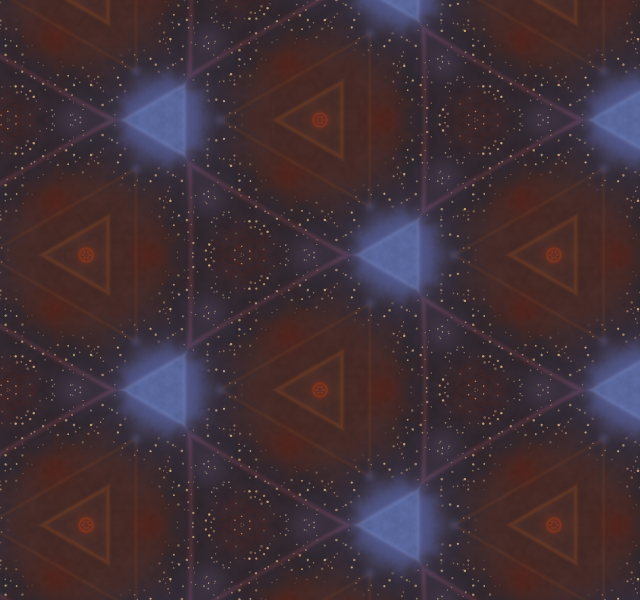
Write a WebGL 2 fragment shader that draws this pattern.

```glsl
#version 300 es
precision highp float;
// Kaleidoscopic night sky: blue and orange triangles, fine beams and stars in a mirrored triangular lattice.

uniform vec2 u_resolution;
out vec4 fragColor;

// Layout: SIDE is in canvas heights, all other lengths are in triangle sides
const float SIDE = 0.2598;
const vec2 BLUE_ORIGIN = vec2(0.2736, 0.8);
const vec2 REPEAT = vec2(3.0, 1.7320508);
const vec2 ORANGE_CENTER = vec2(1.0, 0.0);
const vec2 DARK_CENTER = vec2(0.5, 0.8660254);
const vec2 BEAM_DIR = vec2(0.8660254, 0.5);
const vec2 BEAM_NORMAL = vec2(-0.5, 0.8660254);

const float BLUE_INRADIUS = 0.134;
const float BEAM_INRADIUS = 0.152;
const float BEAM_BEND = 0.028;
const float ORANGE_INRADIUS = 0.139;
const float OUTER_INRADIUS = 0.32;
const float BEAM_WIDTH = 0.017;
const float EDGE_WIDTH = 0.015;
const float STAR_RADIUS = 0.0075;

const vec3 NIGHT = vec3(0.165, 0.145, 0.175);
const vec3 BROWN = vec3(0.270, 0.160, 0.145);
const vec3 DUST = vec3(0.245, 0.160, 0.175);
const vec3 RED = vec3(0.345, 0.130, 0.095);
const vec3 HALO = vec3(0.300, 0.240, 0.325);
const vec3 BLUE = vec3(0.315, 0.355, 0.570);
const vec3 BRIGHT_BLUE = vec3(0.365, 0.430, 0.650);
const vec3 BEAM = vec3(0.400, 0.225, 0.270);
const vec3 VIOLET = vec3(0.430, 0.330, 0.510);
const vec3 ORANGE = vec3(0.430, 0.240, 0.145);
const vec3 EMBER = vec3(0.620, 0.210, 0.080);
const vec3 STAR = vec3(0.780, 0.640, 0.500);

float hash(vec2 p) {
    vec3 h = fract(vec3(p.xyx) * 0.1031);
    h += dot(h, h.yzx + 33.33);
    return fract((h.x + h.y) * h.z);
}

float noise(vec2 p) {
    vec2 i = floor(p), f = fract(p);
    f = f * f * (3.0 - 2.0 * f);
    return mix(mix(hash(i), hash(i + vec2(1, 0)), f.x),
               mix(hash(i + vec2(0, 1)), hash(i + vec2(1, 1)), f.x), f.y);
}

float fbm(vec2 p) {
    float sum = 0.0, gain = 0.5;
    for (int i = 0; i < 4; i++) {
        sum += gain * noise(p);
        p = mat2(1.6, 1.2, -1.2, 1.6) * p + 7.3;
        gain *= 0.5;
    }
    return sum / 0.9375;
}

float glow(float d, float width) { return exp(-d * d / (width * width)); }

// Mirrors the plane into one triangle with corners blue (0,0), orange and dark
vec2 foldToTriangle(vec2 p) {
    vec2 a = mod(p + 0.5 * REPEAT, REPEAT) - 0.5 * REPEAT;
    vec2 b = mod(p, REPEAT) - 0.5 * REPEAT;
    vec2 v = dot(a, a) < dot(b, b) ? a : b;
    float third = radians(120.0);
    float angle = abs(mod(atan(v.y, v.x + 1e-6) + 0.5 * third, third) - 0.5 * third);
    return length(v) * vec2(cos(angle), sin(angle));
}

// One jittered dot per chosen grid cell
float dots(vec2 q, float cell, float chance, float radius, float pixel) {
    vec2 id = floor(q / cell) + 41.0;
    vec2 jitter = 0.25 + 0.5 * vec2(hash(id + 3.7), hash(id + 19.1));
    float d = length(fract(q / cell) - jitter) * cell;
    float size = radius * (0.6 + 0.5 * hash(id + 53.0));
    float shine = 0.4 + 0.6 * hash(id + 71.0);
    return step(hash(id), chance) * shine * (1.0 - smoothstep(size - pixel, size + pixel, d));
}

void main() {
    float pixel = 0.6 / (u_resolution.y * SIDE);
    vec2 q = foldToTriangle((gl_FragCoord.xy / u_resolution.y - BLUE_ORIGIN) / SIDE);
    vec2 o = q - ORANGE_CENTER;
    float blueDist = length(q), orangeDist = length(o), darkDist = length(q - DARK_CENTER);
    float cloud = fbm(q * 8.0 + 5.0) - 0.5;
    float grain = fbm(q * 26.0 + 17.0) - 0.5;

    // Night, brown clouds, red patches and dust
    vec3 col = mix(NIGHT, BROWN, 1.0 - smoothstep(0.40, 0.74, orangeDist + 0.35 * cloud));
    col = mix(col, DUST, 0.85 * glow(darkDist, 0.26));
    col = mix(col, RED, 0.6 * glow(length(q - vec2(0.80, 0.346)) + 0.1 * cloud, 0.11));
    col *= 1.0 + 0.22 * cloud + 0.12 * grain;

    // Blue nebula with violet halo and lobes
    col = mix(col, HALO, 0.85 * glow(blueDist + 0.25 * cloud, 0.37));
    col = mix(col, HALO, 0.55 * glow(length(q - vec2(0.29, 0.50)), 0.12));
    col = mix(col, BLUE, 0.9 * exp(-pow(max(blueDist + 0.16 * cloud, 0.0) / 0.28, 4.0)));
    float blueEdge = q.x - BLUE_INRADIUS;
    col = mix(col, BRIGHT_BLUE * (1.0 + 0.2 * grain), 0.7 * (1.0 - smoothstep(-0.015, 0.012, blueEdge)));
    col += 0.045 * glow(blueEdge, EDGE_WIDTH);

    // Long bent beams crossing beside each blue triangle
    float along = dot(q, BEAM_DIR);
    float beam = dot(q, BEAM_NORMAL) - BEAM_INRADIUS - BEAM_BEND * along * (1.732 - along);
    vec3 beamColor = mix(BEAM, VIOLET, glow(blueDist, 0.42));
    col = mix(col, beamColor, (0.62 - 0.22 * along) * glow(beam, BEAM_WIDTH));

    // Orange triangle, faint outer triangle and its blue corner
    float edge = dot(o, BEAM_NORMAL);
    col += 0.018 * (1.0 - smoothstep(ORANGE_INRADIUS - 0.03, ORANGE_INRADIUS, edge));
    col = mix(col, ORANGE, 0.65 * glow(edge - ORANGE_INRADIUS, EDGE_WIDTH));
    col = mix(col, ORANGE, 0.28 * glow(edge - OUTER_INRADIUS, 0.011));
    col = mix(col, BLUE, 0.35 * glow(length(q - vec2(0.36, 0.0)), 0.035));

    // Ember rosette at the orange center
    float petal = 0.5 + 0.5 * cos(6.0 * atan(o.y, o.x - 1e-6));
    float rosette = 0.7 * glow(orangeDist - 0.043, 0.009) + petal * glow(orangeDist - 0.021, 0.007);
    col = mix(col, EMBER, 0.65 * min(rosette, 1.0) + 0.25 * glow(orangeDist, 0.07));

    // Stars over the night, red specks in the dust
    float sky = smoothstep(0.46, 0.60, orangeDist) * smoothstep(0.25, 0.36, blueDist);
    float stars = dots(q, 0.052, 0.34, STAR_RADIUS, pixel) + 0.7 * dots(q + 0.31, 0.034, 0.16, 0.7 * STAR_RADIUS, pixel);
    col = mix(col, STAR, min(sky * stars, 1.0));
    float specks = dots(q + 0.17, 0.03, 0.5, 0.010, pixel) * (1.0 - smoothstep(0.12, 0.27, darkDist));
    col = mix(col, RED, 0.6 * specks);

    fragColor = vec4(col, 1.0);
}
```
